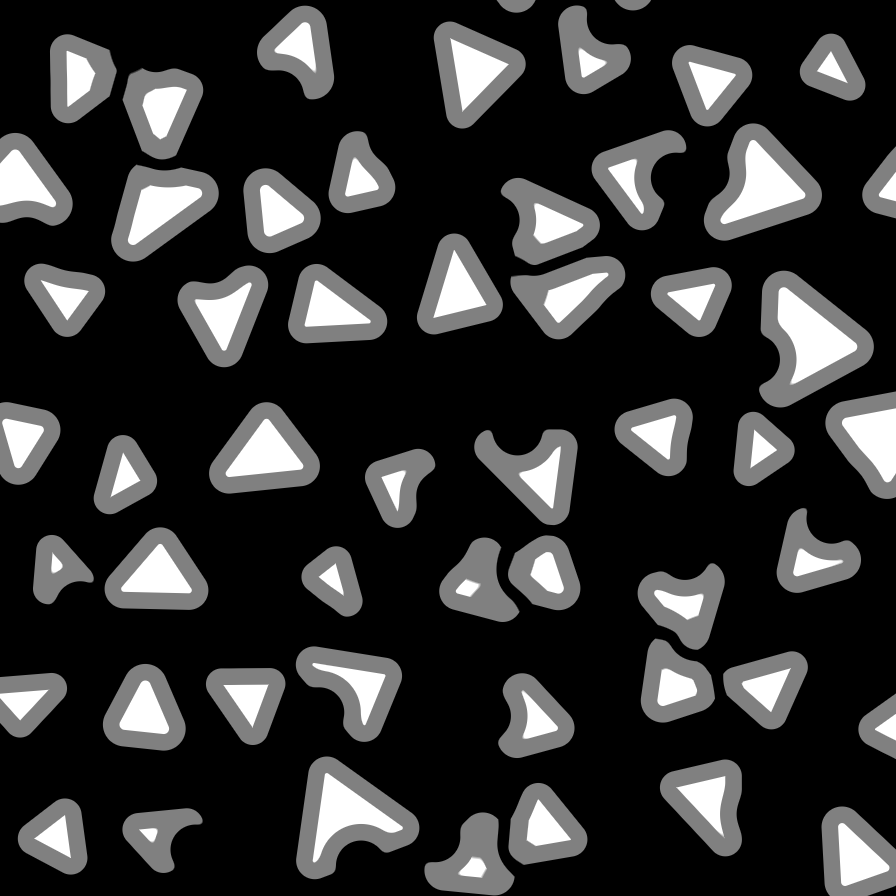
Give the GLSL for this pattern, as a WebGL 1 fragment shader.

```glsl
precision highp float;

uniform vec2 u_resolution;

vec4 hash4(vec2 cell, float seed) {
  vec4 n = vec4(dot(cell, vec2(12.7, 31.1)), dot(cell, vec2(26.9, 18.3)),
                dot(cell, vec2(41.9, 37.1)), dot(cell, vec2(8.37, 24.1)));
  return fract(sin(n + seed * 17.3) * 4375.85);
}

vec2 direction(float angle) {
  return vec2(cos(angle), sin(angle));
}

// Squared distance to an edge, and how far p lies on its inner side
vec2 edgeDistance(vec2 p, vec2 a, vec2 b) {
  vec2 edge = b - a;
  vec2 w = p - a;
  vec2 away = w - edge * clamp(dot(w, edge) / dot(edge, edge), 0.0, 1.0);
  return vec2(dot(away, away), edge.x * w.y - edge.y * w.x);
}

float smoothMax(float a, float b, float k) {
  float h = max(k - abs(a - b), 0.0) / k;
  return max(a, b) + 0.25 * k * h * h;
}

// Rounded uneven triangle with a circular bite in one side
float grainDistance(vec2 p, vec2 cell) {
  vec4 shape = hash4(cell, 1.0);
  vec4 pose = hash4(cell, 2.0);
  float size = mix(0.025, 0.060, shape.w * shape.w);
  float rounding = mix(0.017, 0.025, pose.z);
  float turn = 6.2832 * pose.x;
  float skew = 0.7 * (pose.y - 0.5);
  vec3 reach = size * (0.6 + 0.8 * shape.xyz);

  vec2 a = reach.x * direction(turn);
  vec2 b = reach.y * direction(turn + 2.1 + skew);
  vec2 c = reach.z * direction(turn + 4.2 + skew);
  vec2 d = min(min(edgeDistance(p, a, b), edgeDistance(p, b, c)),
               edgeDistance(p, c, a));
  float body = (d.y > 0.0 ? -1.0 : 1.0) * sqrt(d.x) - rounding;

  float biteDepth = mix(-0.015, 0.026, pose.w);
  vec2 biteCenter = -(0.5 * size + rounding + 0.028 - biteDepth) * direction(turn);
  return smoothMax(body, 0.028 - length(p - biteCenter), 0.008);
}

// Nearest grain on a staggered, jittered grid, trimmed against its neighbour
float grainField(vec2 uv) {
  float cells = 7.0;
  vec2 q = uv * cells;
  float first = 1.0;
  float second = 1.0;
  for (int j = -1; j <= 1; j++) {
    float row = floor(q.y) + float(j);
    float stagger = 0.5 * mod(row, 2.0);
    for (int i = -1; i <= 1; i++) {
      vec2 cell = vec2(floor(q.x - stagger) + float(i), row);
      vec2 center = cell + vec2(stagger, 0.0) + 0.22 + 0.56 * hash4(cell, 3.0).xy;
      float d = grainDistance((q - center) / cells, cell);
      second = min(second, max(first, d));
      first = min(first, d);
    }
  }
  return max(first, 0.5 * (first - second) + 0.006);
}

void main() {
  float pixel = 1.0 / u_resolution.y;
  float d = grainField(gl_FragCoord.xy * pixel);

  // Grey rim of even width around a white core, on black
  float grain = clamp(0.5 - d / pixel, 0.0, 1.0);
  float core = clamp(0.5 - (d + 0.0185) / pixel, 0.0, 1.0);
  gl_FragColor = vec4(vec3(0.5 * (grain + core)), 1.0);
}
```
